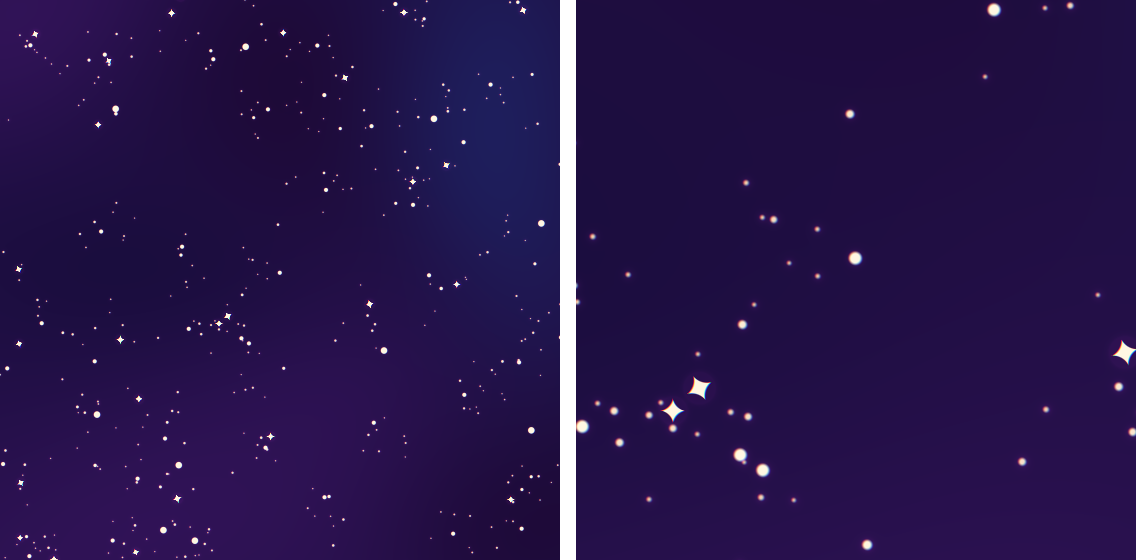
Left: the whole. Right: its middle third, enlarged.
A Shadertoy shader for this texture:

```glsl
// Night sky: small clusters of cream stars over a soft violet and blue nebula.
// The nebula mixes tilted Gaussian clouds; each grid cell may hold one cluster
// of hashed round stars, often with a four-pointed sparkle among them.

#define CELLS 8.0
#define CLUSTER_SHARE 0.66
#define STARS 9
#define SPREAD 0.56
#define SMALL_RADIUS 0.0013
#define MEDIUM_RADIUS 0.0036
#define LARGE_RADIUS 0.0058
#define SPARKLE_RADIUS 0.0088
#define EDGE 0.0011
#define FRINGE 0.0004
#define SEED 17.0

// Three random values from a 3D key, without sine.
vec3 hash3(vec3 p) {
    p = fract((p + SEED) * vec3(0.1031, 0.1030, 0.0973));
    p += dot(p, p.yxz + 33.33);
    return fract((p.xxy + p.yxx) * p.zyx);
}

mat2 rotation(float angle) {
    float c = cos(angle), s = sin(angle);
    return mat2(c, -s, s, c);
}

// Soft elliptical cloud, 1 at its centre.
float cloud(vec2 p, vec2 centre, vec2 radii, float angle) {
    vec2 q = rotation(angle) * (p - centre) / radii;
    return exp(-dot(q, q));
}

vec3 nebula(vec2 p) {
    vec3 indigo = vec3(0.100, 0.050, 0.240);
    vec3 plum   = vec3(0.115, 0.036, 0.215);
    vec3 violet = vec3(0.190, 0.073, 0.340);
    vec3 blue   = vec3(0.118, 0.118, 0.360);

    p += 0.02 * vec2(cos(p.y * 9.0), cos(p.x * 8.0));
    vec3 col = mix(indigo, violet, 0.22);
    col = mix(col, violet, cloud(p, vec2(0.02, 1.0), vec2(0.34, 0.24), 0.4));
    col = mix(col, violet, 0.95 * cloud(p, vec2(0.28, 0.04), vec2(0.62, 0.30), 0.15));
    col = mix(col, violet, 0.65 * cloud(p, vec2(0.58, 0.28), vec2(0.20, 0.26), -0.4));
    col = mix(col, indigo, 0.9 * cloud(p, vec2(0.22, 0.52), vec2(0.32, 0.15), -0.1));
    col = mix(col, plum, 0.95 * cloud(p, vec2(0.52, 0.84), vec2(0.20, 0.26), 0.5));
    col = mix(col, plum, 0.95 * cloud(p, vec2(1.0, 0.10), vec2(0.27, 0.24), 0.5));
    col = mix(col, blue, cloud(p, vec2(0.90, 0.78), vec2(0.18, 0.40), 0.2));
    return col;
}

// Signed distance to a disc, or to a concave four-pointed star.
float starDistance(vec2 p, float radius, bool sparkle) {
    if (!sparkle) return length(p) - radius;
    vec2 arm = pow(abs(p) + 0.0002, vec2(0.6));
    return pow(arm.x + arm.y, 1.0 / 0.6) - radius;
}

// Coverage per channel; red and blue are shifted apart for a coloured fringe.
vec3 starLight(vec2 p, float radius, bool sparkle, float angle, float edge) {
    mat2 turn = rotation(angle);
    vec2 shift = vec2(FRINGE, -0.5 * FRINGE);
    vec3 d = vec3(starDistance(turn * (p + shift), radius, sparkle),
                  starDistance(turn * p, radius, sparkle),
                  starDistance(turn * (p - shift), radius, sparkle));
    return 1.0 - smoothstep(-edge, edge, d);
}

void mainImage(out vec4 fragColor, in vec2 fragCoord) {
    float unit = min(iResolution.x, iResolution.y);
    vec2 p = fragCoord / unit;
    float edge = max(EDGE, 0.65 / unit);
    vec3 col = nebula(fragCoord / iResolution.xy);
    vec2 home = floor(p * CELLS);

    // Clusters of this cell and its neighbours.
    for (int k = 0; k < 9; k++) {
        vec2 cell = home + vec2(k % 3, k / 3) - 1.0;
        vec3 group = hash3(vec3(cell, 0.0));
        if (group.z > CLUSTER_SHARE) continue;
        vec2 centre = cell + 0.2 + 0.6 * group.xy;
        vec3 kind = hash3(vec3(cell, 50.0));

        for (int i = 0; i < STARS; i++) {
            vec3 place = hash3(vec3(cell, float(i) + 1.0));
            vec3 look = hash3(vec3(cell, float(i) + 80.0));
            float reach = SPREAD * mix(0.15, 1.0, place.x);
            float direction = 6.28318 * place.y;
            vec2 offset = reach * vec2(cos(direction), sin(direction));
            vec2 q = p - (centre + offset) / CELLS;
            if (dot(q, q) > 0.0004) continue;

            // One possible sparkle, one or two bright stars, the rest small.
            bool sparkle = i == 0 && kind.x < 0.7;
            float radius = SMALL_RADIUS * mix(0.75, 1.75, look.x * look.x);
            if (sparkle) radius = SPARKLE_RADIUS * mix(0.85, 1.1, look.x);
            if (i == 1) radius = kind.y < 0.22 ? LARGE_RADIUS : MEDIUM_RADIUS;
            if (i == 2) radius = MEDIUM_RADIUS * mix(0.55, 0.85, look.x);

            float angle = look.y < 0.35 ? 0.0 : 0.25 + 0.35 * look.z;
            float size = smoothstep(0.001, 0.003, radius);
            vec3 tint = mix(vec3(0.96, 0.78, 0.70), vec3(1.0, 0.97, 0.89), size);
            float halo = exp(-max(length(q) - radius, 0.0) / 0.0014);
            col += vec3(0.10, 0.02, 0.09) * halo * (sparkle ? 0.4 : 1.0);
            col = mix(col, tint, starLight(q, radius, sparkle, angle, edge));
        }
    }
    fragColor = vec4(min(col, 1.0), 1.0);
}
```
